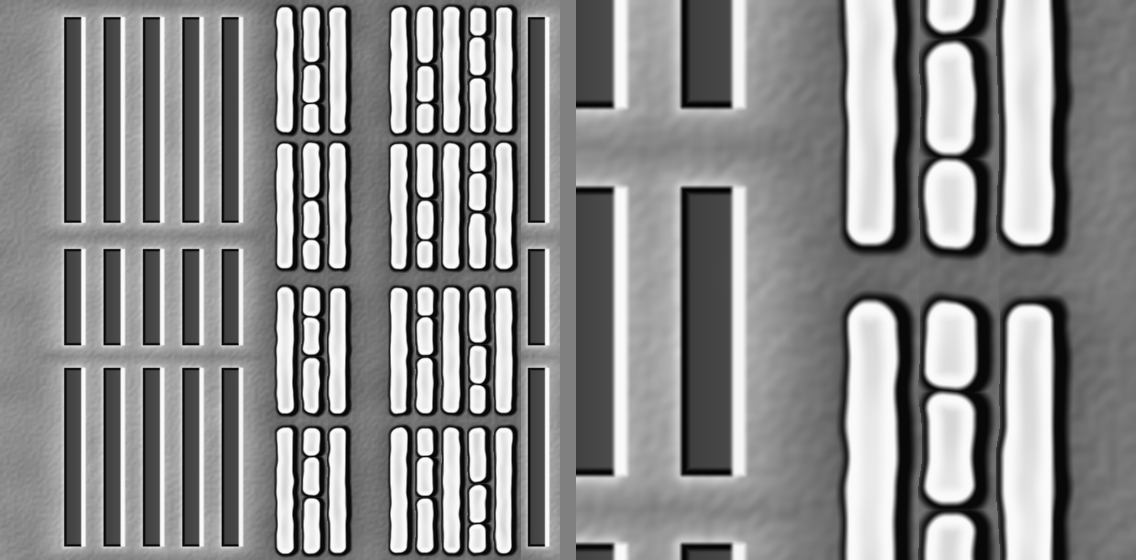
Left: the whole. Right: its middle third, enlarged.
Write a Shadertoy shader that draws this pattern.

```glsl
// Embossed grey relief: recessed slots beside groups of raised, partly split rounded bars.
#define UNITS 768.0        // design units across the canvas
#define SLOT_PITCH 54.0
#define SLOT_HALF 12.0
#define BAR_PITCH 36.0
#define BAR_HALF 11.0
#define BAR_LENGTH 86.0    // half length of a whole bar
#define SOFTNESS 1.3
#define WOBBLE 2.6
#define GRAIN 0.07
#define BASE_GREY 0.51
#define SLOT_GREY 0.27

float hash(vec2 p) {
    return fract(sin(dot(p, vec2(127.1, 311.7))) * 43758.5);
}

float noise(vec2 p) {
    vec2 i = floor(p), f = fract(p);
    f = f * f * (3.0 - 2.0 * f);
    return mix(mix(hash(i), hash(i + vec2(1, 0)), f.x),
               mix(hash(i + vec2(0, 1)), hash(i + vec2(1, 1)), f.x), f.y);
}

float sdBox(vec2 p, vec2 halfSize, float radius) {
    vec2 d = abs(p) - halfSize + radius;
    return length(max(d, 0.0)) + min(max(d.x, d.y), 0.0) - radius;
}

float cover(float d, float soft) {
    return 1.0 - smoothstep(-soft, soft, d);
}

// Horizontal offset from the nearest column; bias shifts the cell borders.
float columnOffset(float x, float pitch, float count, float bias, out float column) {
    column = clamp(round((x - bias) / pitch), 0.0, count - 1.0);
    return x - column * pitch;
}

// Recessed slots: dark floor, black inner rim, white right lip, soft light around.
float paintSlots(float grey, vec2 p, float firstX, float count, float soft) {
    vec3 centres = vec3(164.5, 407.5, 627.0);
    vec3 halves = vec3(141.0, 66.0, 122.5);
    float column;
    float x = columnOffset(p.x - firstX, SLOT_PITCH, count, 0.0, column);
    float glow = 0.0;
    for (int row = 0; row < 3; row++) {
        vec2 q = vec2(x, p.y - centres[row]);
        vec2 outside = max(abs(q) - vec2(SLOT_HALF, halves[row]), 0.0);
        glow = max(glow, exp(-dot(outside * outside, vec2(0.0016, 0.006))));
    }
    grey += 0.15 * glow;
    for (int row = 0; row < 3; row++) {
        vec2 q = vec2(x, p.y - centres[row]);
        vec2 size = vec2(SLOT_HALF, halves[row]);
        float d = sdBox(q, size, 1.0);
        grey += 0.16 * exp(-pow(max(d, 0.0) / 3.5, 2.0));
        float rim = max(1.0 - smoothstep(1.5, 5.0, q.x + size.x),
                        1.0 - smoothstep(1.5, 4.5, size.y - abs(q.y)));
        float inner = SLOT_GREY + 0.03 * q.x / SLOT_HALF;
        grey = mix(grey, mix(inner, 0.02, rim), cover(d, soft));
        float lip = sdBox(q - vec2(SLOT_HALF + 2.5, 0.0), vec2(3.0, size.y), 1.0);
        grey = mix(grey, 0.98, cover(lip, soft + 0.5));
    }
    return grey;
}

// Raised bars: x is the distance to the body, y to its shadow.
vec2 barDistances(vec2 p, float firstX, float count) {
    vec4 centres = vec4(96.0, 282.5, 480.5, 672.5);
    vec3 pieceCentre = vec3(-48.5, 19.0, 66.5);
    vec3 pieceHalf = vec3(37.5, 25.5, 19.5);
    float column;
    float x = columnOffset(p.x - firstX, BAR_PITCH, count, 4.0, column);
    bool split = mod(column, 2.0) > 0.5;
    vec2 nearest = vec2(1e4);
    for (int row = 0; row < 4; row++) {
        float flip = (row < 2 ? 1.0 : -1.0) * (column > 2.0 ? -1.0 : 1.0);
        vec2 q = vec2(x, p.y - centres[row]);
        for (int piece = 0; piece < 3; piece++) {
            float middle = split ? pieceCentre[piece] * flip : 0.0;
            vec2 size = vec2(BAR_HALF, split ? pieceHalf[piece] : BAR_LENGTH);
            vec2 local = q - vec2(0.0, middle);
            float body = sdBox(local, size, 9.0);
            float shade = sdBox(local - vec2(2.5, 0.5), size + vec2(5.0, 3.5), 11.0);
            nearest = min(nearest, vec2(body, shade));
        }
    }
    return nearest;
}

void mainImage(out vec4 fragColor, in vec2 fragCoord) {
    float unit = UNITS / iResolution.y;
    vec2 p = vec2(fragCoord.x, iResolution.y - fragCoord.y) * unit;
    float soft = max(SOFTNESS, 0.7 * unit);

    // Mottled, finely embossed ground
    float grey = BASE_GREY + 0.06 * (noise(p / 38.0) - 0.5);
    grey += GRAIN * (noise(p / 5.0) - noise(p / 5.0 + 0.35));
    grey += 0.03 * (1.0 - smoothstep(40.0, 90.0, p.x));

    grey = paintSlots(grey, p, 100.0, 5.0, soft);

    // Uneven bars and their dark surround
    vec2 wavy = p + WOBBLE * (vec2(noise(p / 15.0), noise(p / 15.0 + 40.0)) - 0.5);
    vec2 d = min(barDistances(wavy, 391.0, 3.0), barDistances(wavy, 547.0, 5.0));
    grey -= 0.13 * exp(-max(d.x, 0.0) / 24.0);
    grey = mix(grey, 0.03, cover(d.y, 2.6));
    float crown = 0.98 - 0.1 * smoothstep(3.0, 10.0, -d.x) * (0.5 + noise(p / 25.0));
    grey = mix(grey, crown, cover(d.x, soft + 0.4));

    // Lone slot column at the right border
    if (p.x > 714.0) grey = paintSlots(grey, p, 736.0, 1.0, soft);

    fragColor = vec4(vec3(clamp(grey, 0.0, 1.0)), 1.0);
}
```
